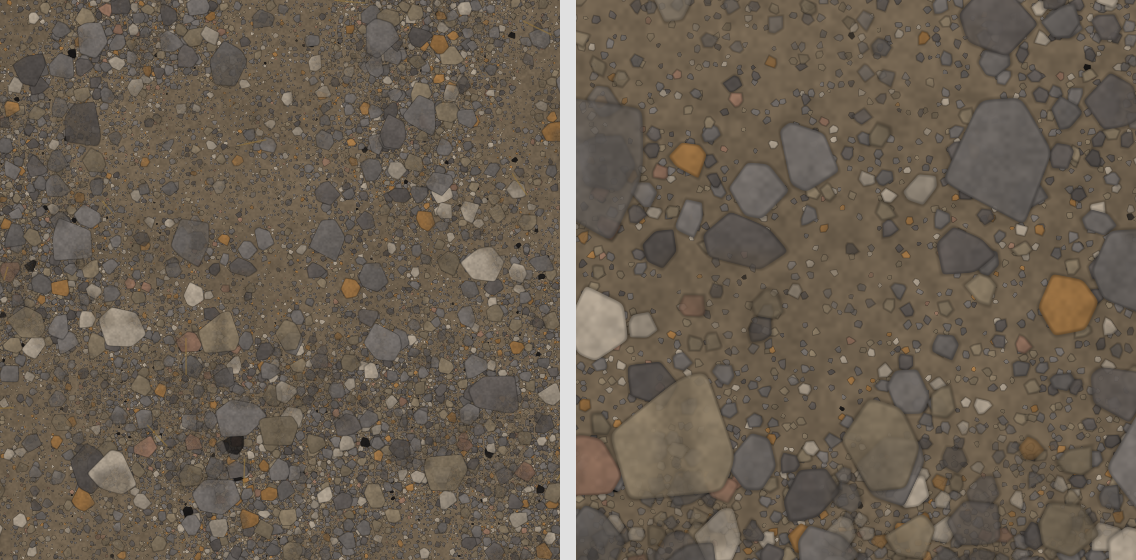
Left: the whole. Right: its middle third, enlarged.
A WebGL 2 fragment shader for this texture:

```glsl
#version 300 es
precision highp float;

uniform vec2 u_resolution;
out vec4 fragColor;

const int   LEVELS = 5;            // stone sizes, each half the one before
const float COARSE_CELLS = 11.0;   // grid cells across for the largest stones
const float SHARE_LARGE = 0.34;    // filled cells at the largest size
const float SHARE_SMALL = 0.78;    // filled cells at the smallest size
const float RADIUS_MIN = 0.22;     // in cells
const float RADIUS_MAX = 0.48;
const int   SIDES = 6;
const float RIM_WIDTH = 0.0024;
const float RIM_DARKNESS = 0.26;
const float SHADOW = 0.20;
const float PATCH_FREQ = 4.0;
const float STRAW_CELLS = 6.0;
const float STRAW_SHARE = 0.3;
const float STRAW_WIDTH = 0.0010;
const float TAU = 6.2831853;

const vec3 SOIL   = vec3(0.430, 0.374, 0.302);
const vec3 SLATE  = vec3(0.408, 0.388, 0.374);
const vec3 DARK   = vec3(0.340, 0.318, 0.305);
const vec3 TAN    = vec3(0.480, 0.428, 0.350);
const vec3 PALE   = vec3(0.610, 0.565, 0.505);
const vec3 PINK   = vec3(0.530, 0.410, 0.340);
const vec3 OCHRE  = vec3(0.580, 0.425, 0.250);
const vec3 BLACK  = vec3(0.090, 0.085, 0.085);
const vec3 STRAW  = vec3(0.560, 0.450, 0.240);

// Integer hash: three values from 0 to 1
vec3 hash3(ivec3 key) {
    uvec3 v = uvec3(key) * 1664525u + 1013904223u;
    v.x += v.y * v.z; v.y += v.z * v.x; v.z += v.x * v.y;
    v ^= v >> 16u;
    v.x += v.y * v.z; v.y += v.z * v.x; v.z += v.x * v.y;
    return vec3(v >> 8u) / 16777216.0;
}

float valueNoise(vec2 p, int seed) {
    ivec2 i = ivec2(floor(p));
    vec2 f = fract(p);
    f = f * f * (3.0 - 2.0 * f);
    float a = hash3(ivec3(i, seed)).x;
    float b = hash3(ivec3(i + ivec2(1, 0), seed)).x;
    float c = hash3(ivec3(i + ivec2(0, 1), seed)).x;
    float d = hash3(ivec3(i + ivec2(1, 1), seed)).x;
    return mix(mix(a, b, f.x), mix(c, d, f.x), f.y);
}

vec3 stoneColour(float pick) {
    if (pick < 0.42) return SLATE;
    if (pick < 0.58) return DARK;
    if (pick < 0.80) return TAN;
    if (pick < 0.92) return PALE;
    if (pick < 0.945) return PINK;
    if (pick < 0.992) return OCHRE;
    return BLACK;
}

// Rounded irregular convex polygon of about unit radius
float stoneDistance(vec2 p, ivec2 cell, int level) {
    float sum = 0.0;
    for (int k = 0; k < SIDES; k++) {
        vec3 h = hash3(ivec3(cell, 100 + level * SIDES + k));
        float angle = (float(k) + 0.7 * h.x) * TAU / float(SIDES);
        float q = max(dot(p, vec2(cos(angle), sin(angle))), 0.0) / mix(0.65, 1.1, h.y);
        q *= q; q *= q; q *= q;
        sum += q * q;
    }
    return pow(sum, 1.0 / 16.0) - 1.0;
}

vec3 addStones(vec3 ground, vec2 uv, int level, float dust, float grain, float px) {
    float cells = COARSE_CELLS * exp2(float(level));
    float share = mix(SHARE_LARGE, SHARE_SMALL, sqrt(float(level) / float(LEVELS - 1)));
    vec2 grid = uv * cells;
    for (int n = 0; n < 9; n++) {
        ivec2 cell = ivec2(floor(grid)) + ivec2(n % 3, n / 3) - 1;
        vec3 place = hash3(ivec3(cell, level));
        vec3 kind = hash3(ivec3(cell, level + 50));
        vec2 centre = vec2(cell) + mix(vec2(0.2), vec2(0.8), place.xy);
        float radius = mix(RADIUS_MIN, RADIUS_MAX, kind.x);
        vec2 local = (grid - centre) / radius;
        if (dot(local, local) > 4.0) continue;
        float crowd = valueNoise(centre / cells * PATCH_FREQ, 7);
        if (place.z > share * mix(0.4, 1.5, smoothstep(0.2, 0.8, crowd))) continue;

        float size = radius / cells;
        float edge = stoneDistance(local, cell, level) * size;
        float rim = min(RIM_WIDTH, size * 0.35);
        float pick = level == 0 ? kind.y * 0.88 : kind.y;
        vec3 stone = stoneColour(pick) * mix(0.88, 1.12, kind.z);
        stone *= 1.0 + 0.22 * (grain - 0.5) + 0.05 * dot(local, vec2(-0.5, 0.8));
        stone *= 1.0 - RIM_DARKNESS * smoothstep(-rim, 0.0, edge);
        ground *= 1.0 - SHADOW * (1.0 - smoothstep(0.0, rim, edge));
        float cover = 1.0 - smoothstep(-0.7 * px, 0.7 * px, edge);
        ground = mix(ground, stone, cover * dust);
    }
    return ground;
}

// Sparse dry stalks
vec3 addStraw(vec3 ground, vec2 uv, float px) {
    for (int n = 0; n < 9; n++) {
        ivec2 cell = ivec2(floor(uv * STRAW_CELLS)) + ivec2(n % 3, n / 3) - 1;
        vec3 h = hash3(ivec3(cell, 31));
        if (h.z > STRAW_SHARE) continue;
        vec2 p = uv - (vec2(cell) + h.xy) / STRAW_CELLS;
        float angle = TAU * h.z / STRAW_SHARE;
        vec2 along = vec2(cos(angle), sin(angle));
        float reach = mix(0.010, 0.032, h.x);
        float d = length(p - along * clamp(dot(p, along), -reach, reach)) - STRAW_WIDTH;
        ground = mix(ground, STRAW, 0.8 * (1.0 - smoothstep(-px, px, d)));
    }
    return ground;
}

void main() {
    vec2 uv = gl_FragCoord.xy / u_resolution.y;
    float px = 1.0 / u_resolution.y;

    // Soil with broad tone and fine grit
    float fine = valueNoise(uv * 300.0, 11);
    float grain = 0.5 * fine + 0.5 * valueNoise(uv * 110.0, 12);
    float tone = valueNoise(uv * 9.0, 13);
    vec3 colour = SOIL * (1.0 + 0.24 * (grain - 0.5) + 0.10 * (tone - 0.5));

    // Stones from fine to coarse, partly veiled by dust
    float dust = mix(0.55, 0.95, smoothstep(0.2, 0.6, valueNoise(uv * 28.0, 14)));
    for (int level = LEVELS - 1; level >= 0; level--) {
        colour = addStones(colour, uv, level, dust, grain, px);
    }

    fragColor = vec4(addStraw(colour, uv, px), 1.0);
}
```
